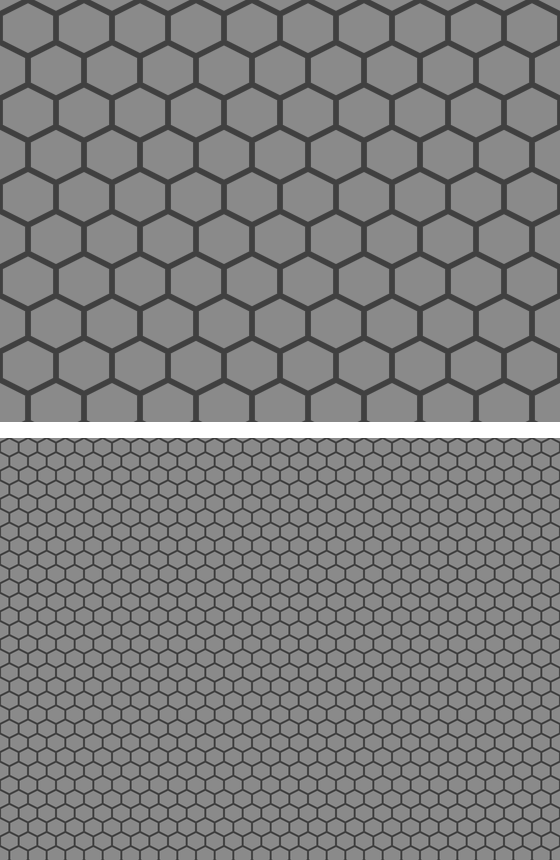
Top, the tile; bottom, the same tile 3 across and 3 down.
Write a WebGL 2 fragment shader that draws this pattern.

```glsl
#version 300 es
precision highp float;
// Flat grey honeycomb with dark grout: ten cells across, ten staggered rows down.
// Two interleaved lattices of hexagons are wrapped, and the distance to the
// nearest cell border gives a grout line of constant width.
uniform vec2 u_resolution;
out vec4 fragColor;

// Signed distance to a hexagon one unit wide, with rows spaced by rowHeight.
float hexagon(vec2 p, float rowHeight) {
  p = abs(p);
  vec2 slantNormal = normalize(vec2(rowHeight / 3.0, 0.5));
  float slant = dot(slantNormal, p - vec2(0.0, rowHeight * 2.0 / 3.0));
  return max(p.x - 0.5, slant);
}

// Offset from the nearest centre of a lattice repeating every column and two rows.
vec2 wrapCell(vec2 grid, vec2 centre) {
  vec2 period = vec2(1.0, 2.0);
  return (fract((grid - centre) / period + 0.5) - 0.5) * period;
}

void main() {
  const float CELLS = 10.0;
  vec2 grid = gl_FragCoord.xy / u_resolution * CELLS;

  // Lengths are measured in cell widths from here on.
  float rowHeight = u_resolution.y / u_resolution.x;
  vec2 metric = vec2(1.0, rowHeight);
  float pixel = CELLS / u_resolution.x;

  // Even and odd rows are shifted by half a cell.
  float evenRows = hexagon(wrapCell(grid, vec2(0.5, 4.0 / 3.0)) * metric, rowHeight);
  float oddRows = hexagon(wrapCell(grid, vec2(0.0, 1.0 / 3.0)) * metric, rowHeight);
  float border = min(evenRows, oddRows);

  // Grout line around the cell faces.
  float grout = smoothstep(-0.7 * pixel, 0.7 * pixel, border + 0.0515);
  vec3 faceColor = vec3(0.54);
  vec3 groutColor = vec3(0.25);
  fragColor = vec4(mix(faceColor, groutColor, grout), 1.0);
}
```
